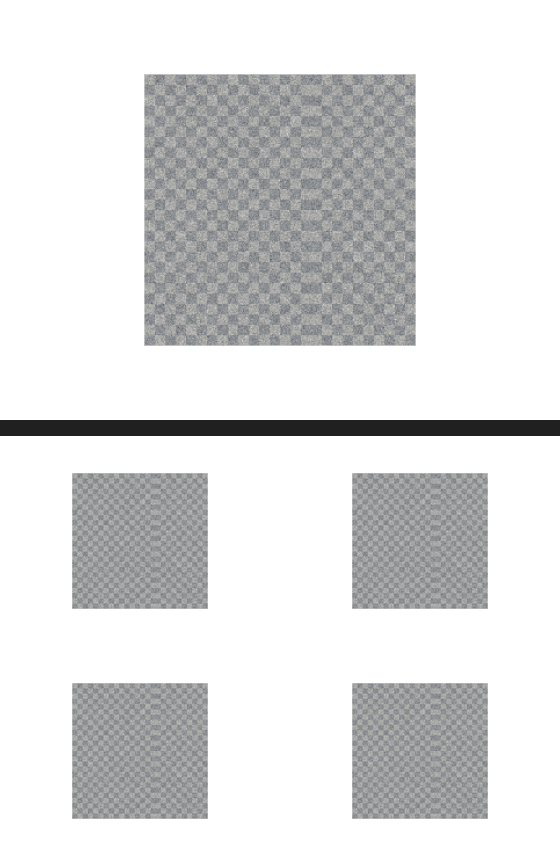
Top, the tile; bottom, the same tile 2 across and 2 down.
Reproduce this pattern procedurally as a Shadertoy shader.

```glsl
// Draws a square panel of grainy grey checks with one column slip, on white.

const float PANEL_SIZE = 0.6458;   // side of the panel, in canvas heights
const float CHECKS = 26.0;         // checks across and down
const float GRAINS = 9.0;          // grains along one check
const float SLIP_COLUMN = 16.0;    // from this column on the checks swap

const vec3 WHITE = vec3(1.0);
const vec3 DARK_GREY = vec3(0.550, 0.560, 0.575);
const vec3 LIGHT_GREY = vec3(0.658, 0.660, 0.650);

// Integer hash, from 0 to 1
float hash(vec2 p, uint seed) {
    uvec2 q = uvec2(p) * uvec2(1597334677u, 3812015801u);
    uint n = (q.x ^ q.y ^ (seed * 747796405u)) * 1597334677u;
    n = (n ^ (n >> 15)) * 2246822519u;
    n ^= n >> 13;
    return float(n & 65535u) / 65535.0;
}

// 1 for a dark check, 0 for a light one
float darkCheck(vec2 cell, float slipColumn) {
    return 1.0 - mod(cell.x + cell.y + step(slipColumn, cell.x), 2.0);
}

// Fine noise with a few stronger light and dark specks
float grainTone(vec2 grain) {
    float fine = hash(grain, 1u) + hash(grain, 2u) - 1.0;
    float speck = hash(grain, 3u);
    return 0.115 * fine + 0.09 * (step(0.965, speck) - step(speck, 0.04));
}

// Colour of one grain; the grain index wraps around the panel
vec3 grainColour(vec2 index) {
    vec2 grain = mod(index, CHECKS * GRAINS);
    vec2 cell = floor((grain + 0.5) / GRAINS);
    vec3 base = mix(LIGHT_GREY, DARK_GREY, darkCheck(cell, SLIP_COLUMN));
    float cellTone = 0.02 * (hash(cell, 4u) - 0.5);
    return base + cellTone + grainTone(grain);
}

// Blend neighbouring grains over the width of one pixel
vec3 smoothGrains(vec2 p, float pixel) {
    vec2 corner = floor(p - 0.5);
    vec2 t = clamp((p - corner - 1.0) / pixel + 0.5, 0.0, 1.0);
    vec3 below = mix(grainColour(corner), grainColour(corner + vec2(1.0, 0.0)), t.x);
    vec3 above = mix(grainColour(corner + vec2(0.0, 1.0)), grainColour(corner + 1.0), t.x);
    return mix(below, above, t.y);
}

// Coverage of a centred square with a soft edge
float squareMask(vec2 p, float side, float pixel) {
    vec2 d = abs(p) - 0.5 * side;
    return clamp(0.5 - max(d.x, d.y) / pixel, 0.0, 1.0);
}

void mainImage(out vec4 fragColor, in vec2 fragCoord) {
    float pixel = 1.0 / iResolution.y;
    vec2 p = (fragCoord - 0.5 * iResolution.xy) * pixel;

    // Panel coordinates counted in grains from the lower left
    float grainScale = CHECKS * GRAINS / PANEL_SIZE;
    vec2 grainPos = (p + 0.5 * PANEL_SIZE) * grainScale;
    vec3 checks = smoothGrains(grainPos, pixel * grainScale);

    vec3 colour = mix(WHITE, checks, squareMask(p, PANEL_SIZE, pixel));
    fragColor = vec4(clamp(colour, 0.0, 1.0), 1.0);
}
```
